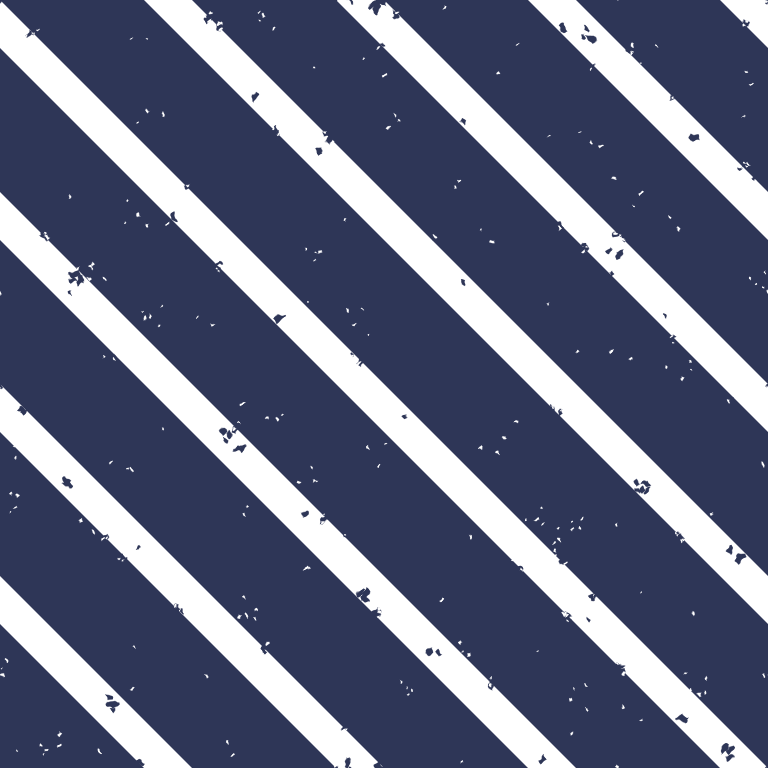
A three.js fragment shader for this pattern:

```glsl
varying vec2 vUv;

const float TAU = 6.28318;
const float STRIPES = 4.0;        // repeats across and down
const float STRIPE_CENTER = 0.875; // in fractions of one repeat
const float STRIPE_WIDTH = 0.25;
const float SOFTNESS = 0.001;
const vec3 NAVY = vec3(0.18, 0.21, 0.34);
const vec3 WHITE = vec3(1.0);

vec3 hash3(vec2 cell, float seed) {
  vec3 s = vec3(dot(cell, vec2(127.1, 311.7)),
                dot(cell, vec2(269.5, 183.3)),
                dot(cell, vec2(419.2, 371.9)));
  return fract(sin(s + seed * 17.3) * 43758.55);
}

// Signed offset from the nearest diagonal line at the given phase, in repeats
float phaseOffset(vec2 p, float phase) {
  return fract(STRIPES * (p.x + p.y) - phase + 0.5) - 0.5;
}

float stripeDistance(vec2 p) {
  float offset = abs(phaseOffset(p, STRIPE_CENTER)) - 0.5 * STRIPE_WIDTH;
  return offset / (STRIPES * sqrt(2.0));
}

// Random triangle with its long corners rounded off
float shardDistance(vec2 p, float radius, vec3 random) {
  float d = length(p) - 2.0 * radius;
  for (int i = 0; i < 3; i++) {
    float k = float(i);
    float angle = TAU * (random.x + k / 3.0) + 0.6 * sin(TAU * random.y + 2.4 * k);
    d = max(d, dot(p, vec2(cos(angle), sin(angle))) - radius);
  }
  return d;
}

// Clusters of shards in wrapped cells, moved onto a range of stripe phases
float debrisDistance(vec2 p, float cells, float chance, vec2 phases,
                     float pieces, float spread, float size, float seed) {
  float nearest = 1.0;
  vec2 home = floor(p * cells);
  for (int y = -1; y <= 1; y++) {
    for (int x = -1; x <= 1; x++) {
      vec2 cell = home + vec2(float(x), float(y));
      vec2 id = mod(cell, cells);
      vec3 place = hash3(id, seed);
      if (place.z > chance) continue;

      vec3 traits = hash3(id, seed + 0.37);
      vec2 center = (cell + place.xy) / cells;
      center -= phaseOffset(center, mix(phases.x, phases.y, traits.x)) / (2.0 * STRIPES);
      float count = 1.0 + floor(pieces * traits.y * traits.y);

      for (int i = 0; i < 6; i++) {
        if (float(i) >= count) break;
        vec3 random = hash3(id, seed + 1.13 + float(i) * 0.71);
        vec3 form = hash3(id, seed + 5.29 + float(i) * 0.53);
        vec2 offset = (random.xy * 2.0 - 1.0) * spread;
        float radius = size * mix(0.4, 1.0, random.z);
        nearest = min(nearest, shardDistance(p - center - offset, radius, form));
      }
    }
  }
  return nearest;
}

// Whole-number sine frequencies keep the roughness seamless
vec2 roughen(vec2 p) {
  vec2 wave = sin(TAU * (vec2(61.0, 83.0) * p.yx + vec2(37.0, -29.0) * p));
  return p + 0.0008 * wave + 0.0004 * sin(TAU * vec2(149.0, 131.0) * p.yx);
}

float coverage(float d) {
  return 1.0 - smoothstep(-SOFTNESS, SOFTNESS, d);
}

void main() {
  vec2 rough = roughen(vUv);
  vec2 lowerEdge = vec2(STRIPE_CENTER - 0.5 * STRIPE_WIDTH);
  vec2 upperEdge = vec2(STRIPE_CENTER + 0.5 * STRIPE_WIDTH);

  // Navy chips inside the stripes and along both edges
  float chips = debrisDistance(rough, 11.0, 0.24, vec2(0.79, 0.96), 5.0, 0.007, 0.0042, 1.0);
  chips = min(chips, debrisDistance(rough, 11.0, 0.24, lowerEdge, 3.0, 0.004, 0.0038, 2.0));
  chips = min(chips, debrisDistance(rough, 11.0, 0.24, upperEdge, 3.0, 0.004, 0.0038, 3.0));

  // White fragments thrown from the edge chips, and flecks between stripes
  float flecks = debrisDistance(rough, 11.0, 0.24, lowerEdge, 4.0, 0.008, 0.0018, 2.0);
  flecks = min(flecks, debrisDistance(rough, 11.0, 0.24, upperEdge, 4.0, 0.008, 0.0018, 3.0));
  flecks = min(flecks, debrisDistance(rough, 10.0, 0.75, vec2(0.03, 0.72), 5.0, 0.018, 0.0017, 4.0));

  float paint = coverage(stripeDistance(vUv)) * (1.0 - coverage(chips));
  paint = max(paint, coverage(flecks));
  gl_FragColor = vec4(mix(NAVY, WHITE, paint), 1.0);
}
```
